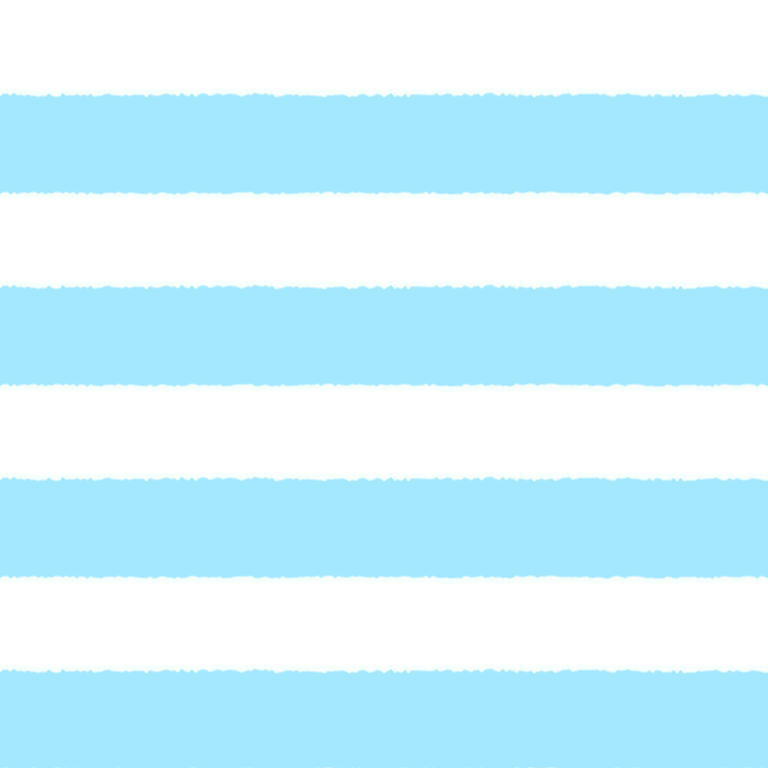
Write a WebGL 2 fragment shader that draws this pattern.

```glsl
#version 300 es
precision highp float;
// Four horizontal sky-blue stripes on white, one per quarter of the height.
// Each stripe is a band distance whose two edges are frayed by value noise,
// with a soft rim and a faint pale fringe just outside the blue.

uniform vec2 u_resolution;
out vec4 fragColor;

// Integer hash to 0..1
float hash(float n) {
    uint h = uint(int(n)) * 747796405u + 289133645u;
    h = ((h >> 15) ^ h) * 277803737u;
    h = ((h >> 13) ^ h) * 668265263u;
    return float((h >> 16) & 65535u) / 65535.0;
}

// Smooth 1D value noise in -1..1
float noise(float x) {
    float i = floor(x), f = fract(x);
    return mix(hash(i), hash(i + 1.0), f * f * (3.0 - 2.0 * f)) * 2.0 - 1.0;
}

// Ragged edge offset: fine teeth over a slower waver
float fray(float x, float seed) {
    return 0.7 * noise(x * 220.0 + seed)
         + 0.3 * noise(x * 110.0 + seed * 2.0)
         + 0.2 * noise(x * 28.0 + seed * 3.0);
}

void main() {
    vec2 uv = gl_FragCoord.xy / u_resolution;

    // Height from the centre line of the nearest of the four stripes
    float stripe = min(round((uv.y - 0.0625) * 4.0), 3.0);
    float y = uv.y - 0.0625 - 0.25 * stripe;

    // Signed distance to the band; the upper edge is the rougher one
    float top = y - 0.0634 - 0.0031 * fray(uv.x, 1017.0);
    float bottom = -y - 0.0640 - 0.0021 * fray(uv.x, 5251.0);
    float d = max(top, bottom);

    float soft = max(0.002, 0.8 / u_resolution.y);
    vec3 white = vec3(1.0);
    vec3 fringe = vec3(0.968, 1.0, 0.99);
    vec3 skyBlue = vec3(0.64, 0.91, 1.0);

    vec3 color = mix(fringe, white, smoothstep(0.0055, 0.0085, d));
    color = mix(skyBlue, color, smoothstep(-soft, soft, d));
    fragColor = vec4(color, 1.0);
}
```
